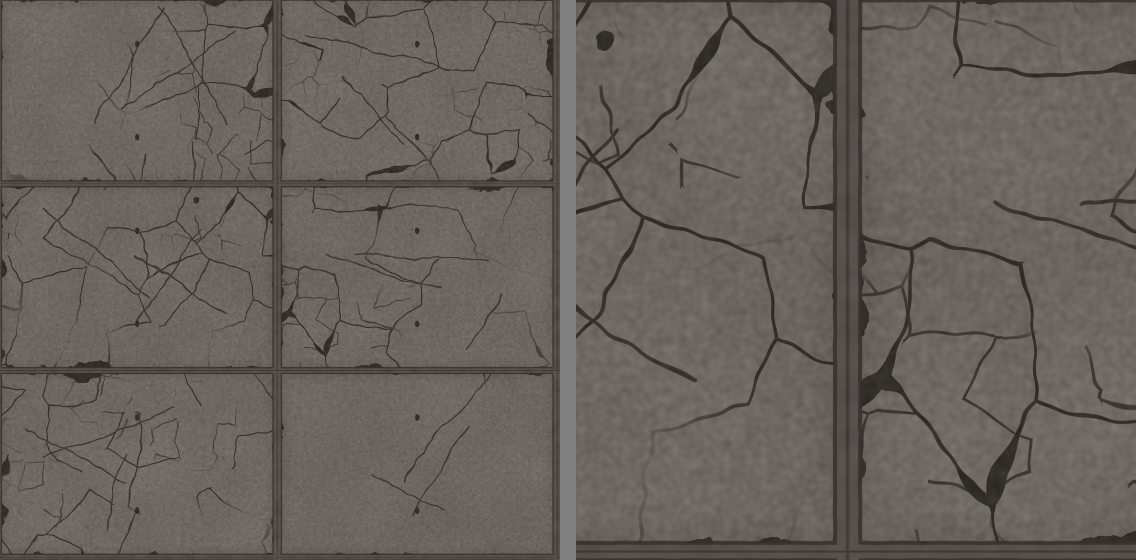
Left, the full canvas; right, a detail of the centre.
This texture is drawn by a Shadertoy shader. Its source:

```glsl
// Cracked concrete panels, two across and three down, held in dark grooved joints.
// Cracks are warped Voronoi edges plus long fractures, thinned by a damage field
// per panel; chips eat in from the rims, and gradient noise gives mottling and grain.

const vec2 GRID = vec2(2.0, 3.0);
const vec2 JOINT = vec2(0.0075, 0.0052);   // half widths of the joints
const vec3 CONCRETE = vec3(0.428, 0.407, 0.392);
const vec3 STRIP = vec3(0.335, 0.315, 0.300);
const vec3 GROOVE = vec3(0.205, 0.188, 0.178);
const vec3 CRACK = vec3(0.180, 0.163, 0.148);

// Damage per panel, from the bottom row up: slope in x, slope in y, level
const vec3 DAMAGE[6] = vec3[6](
    vec3(-0.3, 0.3, 0.50), vec3(0.1, 0.1, -0.15),
    vec3(0.1, 0.1, 0.42), vec3(-0.6, -0.2, 0.42),
    vec3(1.1, -0.7, 0.25), vec3(0.3, 0.1, 0.50));

vec2 hash22(vec2 p) {
    vec3 h = fract(p.xyx * vec3(0.1031, 0.1030, 0.0973));
    h += dot(h, h.yzx + 33.33);
    return fract((h.xx + h.yz) * h.zy);
}

float gradAt(vec2 cell, vec2 offset) {
    return dot(hash22(cell) * 2.0 - 1.0, offset);
}

float noise(vec2 p) {
    vec2 i = floor(p), f = p - i;
    vec2 u = f * f * f * (f * (f * 6.0 - 15.0) + 10.0);
    vec2 e = vec2(1.0, 0.0);
    return mix(mix(gradAt(i, f), gradAt(i + e, f - e), u.x),
               mix(gradAt(i + e.yx, f - e.yx), gradAt(i + 1.0, f - 1.0), u.x), u.y);
}

float fbm(vec2 p) {
    float sum = 0.0, amp = 0.6;
    for (int i = 0; i < 4; i++) {
        sum += amp * noise(p);
        p = mat2(1.6, 1.2, -1.2, 1.6) * p + 7.3;
        amp *= 0.5;
    }
    return sum;
}

// Distance to the nearest Voronoi edge, keeping only a share of the edges
float voronoiEdge(vec2 p, float keep) {
    vec2 base = floor(p), home = base, toHome = vec2(8.0);
    for (int k = 0; k < 9; k++) {
        vec2 c = base + vec2(k % 3 - 1, k / 3 - 1);
        vec2 r = c + hash22(c) - p;
        if (dot(r, r) < dot(toHome, toHome)) { toHome = r; home = c; }
    }
    float d = 1.0;
    for (int k = 0; k < 25; k++) {
        vec2 c = home + vec2(k % 5 - 2, k / 5 - 2);
        vec2 r = c + hash22(c) - p, gap = r - toHome;
        if (dot(gap, gap) > 1e-4 && hash22(c + home + 0.5).x < keep)
            d = min(d, dot(0.5 * (r + toHome), normalize(gap)));
    }
    return d;
}

float segment(vec2 p, vec2 a, vec2 b) {
    vec2 ab = b - a;
    return length(p - a - ab * clamp(dot(p - a, ab) / dot(ab, ab), 0.0, 1.0));
}

float ink(float d, float width, float px) {
    return 1.0 - smoothstep(width - px, width + px, d);
}

// Long fractures and two small pits, in panel units scaled by size
float fractures(vec2 q, vec2 warped, vec2 size, vec2 seed, float px) {
    float mark = 0.0;
    for (int i = 0; i < 3; i++) {
        vec2 h = hash22(seed + float(i) * 5.7);
        vec2 mid = size * (0.25 + 0.5 * h);
        float angle = 6.283 * hash22(seed + float(i) * 9.1 + 2.0).x;
        vec2 reach = vec2(cos(angle), sin(angle)) * (0.06 + 0.08 * h.y);
        mark = max(mark, 0.9 * ink(segment(warped, mid - reach, mid + reach), 0.0012, px));
    }
    for (int i = 0; i < 2; i++) {
        vec2 pit = size * vec2(0.5, 0.25 + 0.5 * float(i));
        vec2 r = (q - pit + 0.0015 * noise(q * 150.0)) * vec2(1.6, 1.0);
        mark = max(mark, ink(length(r), 0.0062, px));
    }
    return mark;
}

void mainImage(out vec4 fragColor, in vec2 fragCoord) {
    vec2 uv = fragCoord / iResolution.xy + vec2(0.005, -0.005);
    float px = 0.7 / min(iResolution.x, iResolution.y);
    vec2 id = mod(floor(uv * GRID), GRID), f = fract(uv * GRID);
    vec2 size = 1.0 / GRID, q = f * size, seed = id * 17.0 + 3.0;
    vec2 inset = min(q, size - q) - JOINT;
    float rim = min(inset.x, inset.y);

    // Damage field and jagged coordinates
    vec3 wear = DAMAGE[int(id.x + 2.0 * id.y)];
    float damage = wear.z + dot(wear.xy, f - 0.5) + 0.8 * noise(q * 7.0 + seed);
    vec2 warped = q + 0.016 * vec2(noise(q * 11.0 + seed), noise(q * 11.0 + seed + 40.0))
                    + 0.005 * vec2(noise(q * 55.0), noise(q * 55.0 + 20.0));

    // Coarse and fine cracks, swelling into gaps toward the rims
    float swell = smoothstep(0.12, 0.5, noise(q * 15.0 + seed + 9.0)) * smoothstep(0.09, 0.0, rim);
    float ragged = 0.003 * fbm(q * 90.0);
    float width = 0.0011 + 0.010 * swell;
    float coarse = voronoiEdge(warped * 11.0 + seed, 0.62) / 11.0 + ragged * swell;
    float fine = voronoiEdge(warped * 25.0 + seed, 0.45) / 25.0;
    float mark = ink(coarse, width, px) * smoothstep(0.1, 0.35, damage);
    mark = max(mark, 0.85 * ink(fine, 0.0009, px) * smoothstep(0.5, 0.75, damage));
    mark = max(mark, fractures(q, warped, size, seed, px));

    // Chipped rims
    float bite = smoothstep(0.05, 0.45, noise(q * 9.0 + seed + 31.0)) * smoothstep(0.0, 0.6, damage);
    mark = max(mark, ink(rim + 0.028 * fbm(q * 32.0 + seed), 0.030 * bite - 0.004, px));

    // Concrete surface
    float tone = 0.05 * fbm(q * 9.0 + seed) + 0.06 * noise(uv * 230.0) + 0.04 * noise(uv * 110.0);
    tone += 0.012 * (hash22(seed).y - 0.5) - 0.025 * smoothstep(0.02, 0.0, rim);
    vec3 color = CONCRETE + tone;
    color = mix(color, CRACK + 0.10 * fbm(uv * 120.0), mark * 0.93);

    // Joint strip with a dark groove along each side and a faint center seam
    vec2 across = inset / JOINT + 1.0;
    float middle = min(across.x, across.y);
    vec3 joint = STRIP + 0.07 * fbm(uv * 45.0) - 0.09 * smoothstep(0.25, 0.0, middle);
    color = mix(color, joint, 1.0 - smoothstep(-px, px, rim));
    color = mix(color, GROOVE, 0.85 * ink(abs(rim + 0.0005 * noise(uv * 80.0)), 0.0012, px));

    fragColor = vec4(clamp(color, 0.0, 1.0), 1.0);
}
```
